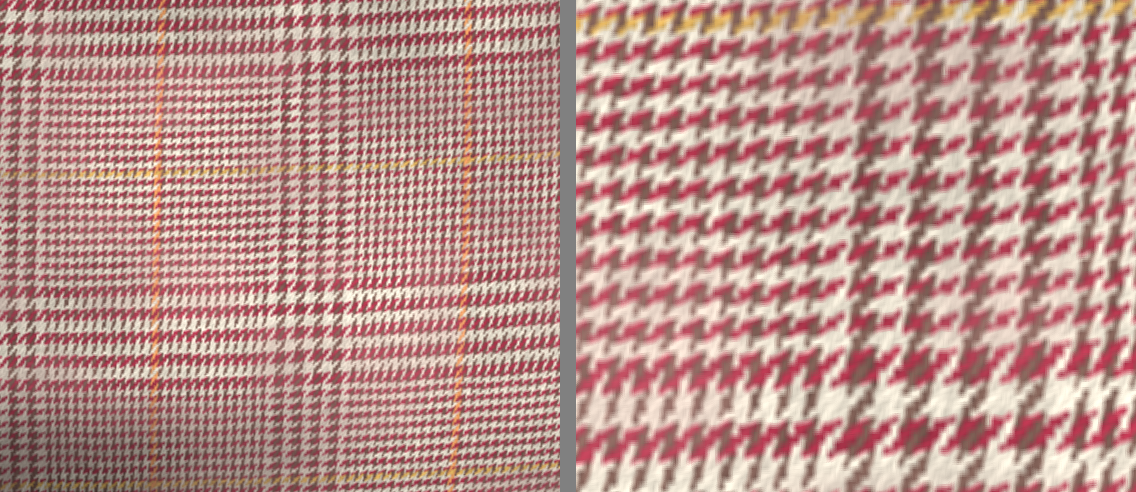
Left, the full canvas; right, a detail of the centre.
Reproduce this texture procedurally as a Shadertoy shader.

```glsl
// Glen check cloth: ivory, brown and red yarns in a 2/2 twill, with wide
// 4/4 stripes crossing a fine 2/2 ground and thin orange and gold overchecks.
// Bent thread coordinates pick a yarn, which is then shaded, softened and lit.

const vec3 IVORY  = vec3(0.94, 0.91, 0.84);
const vec3 BROWN  = vec3(0.48, 0.36, 0.32);
const vec3 RED    = vec3(0.68, 0.20, 0.29);
const vec3 ORANGE = vec3(0.97, 0.65, 0.40);
const vec3 GOLD   = vec3(0.90, 0.72, 0.38);
const vec3 PINK   = vec3(0.74, 0.54, 0.54);

const vec2 BAND_CENTRE = vec2(0.616, 0.311);
const vec2 PITCH       = vec2(0.00463, 0.00596); // width of one yarn
const vec2 REPEAT      = vec2(130.0, 106.0);     // yarns per check
const vec2 LINE_AT     = vec2(64.5, 56.0);       // overcheck, from band centre
const float BAND_HALF  = 18.0;
const float SOFTNESS   = 0.95;                   // blur width in yarns
const float SLANT      = 0.42;                   // tilt of the floats
const float HALF_PI    = 1.5708;
const int SAMPLES      = 4;

float hash(vec2 p) {
    return fract(sin(dot(p, vec2(127.1, 311.7))) * 43758.5453);
}

float noise(vec2 p) {
    vec2 cell = floor(p), f = fract(p);
    f = f * f * (3.0 - 2.0 * f);
    float low  = mix(hash(cell), hash(cell + vec2(1, 0)), f.x);
    float high = mix(hash(cell + vec2(0, 1)), hash(cell + vec2(1, 1)), f.x);
    return mix(low, high, f.y);
}

// Signed distance to the nearest copy of a position that repeats
float wrap(float x, float period) {
    return mod(x + 0.5 * period, period) - 0.5 * period;
}

// True for the yarns that share the colour of the central stripe
bool isCentreColour(float index, float period) {
    float k = abs(wrap(index + 0.5, period));
    if (k < BAND_HALF) return mod(k + 2.0, 8.0) < 4.0;
    return mod(k - BAND_HALF, 4.0) >= 2.0;
}

vec3 yarnColour(float index, float period, float lineAt, vec3 centre, vec3 other, vec3 line) {
    if (abs(wrap(index + 0.5 - lineAt, period)) < 1.2) return line;
    return isCentreColour(index, period) ? centre : other;
}

// Canvas position to yarn coordinates: drape, then floats tilted along the twill
vec2 threadCoords(vec2 p) {
    float side = (p.x - 0.32) / 0.62;
    float t2 = p.y * p.y;
    vec2 bend = vec2(mix(0.018 * t2, 0.09 * p.y - 0.055 * t2, side), 0.033 * p.x * p.x);
    vec2 wobble = vec2(noise(p * 14.0), noise(p * 14.0 + 37.0)) - 0.5;
    vec2 fuzz = vec2(noise(p * 190.0), noise(p * 190.0 + 53.0)) - 0.5;
    vec2 uv = (p - bend - BAND_CENTRE) / PITCH + 0.6 * wobble + 0.5 * fuzz;
    return uv - SLANT * sin(HALF_PI * (uv.x - uv.y - 2.5));
}

// Rounded yarn: darker at its sides and where it dives under
float yarnShade(float across, float along) {
    float side = 1.0 - 4.0 * across * across;
    float bulge = sin(HALF_PI * clamp(along, 0.0, 2.0));
    return 0.70 + 0.14 * side + 0.22 * bulge;
}

vec3 weave(vec2 p) {
    vec2 uv = threadCoords(p);
    vec2 id = floor(uv), f = uv - id;
    float phase = mod(id.x - id.y, 4.0);
    bool warpOnTop = phase < 2.0;

    vec3 warp = yarnColour(id.x, REPEAT.x, LINE_AT.x, IVORY, BROWN, ORANGE);
    vec3 weft = yarnColour(id.y, REPEAT.y, LINE_AT.y, RED, IVORY, GOLD);
    vec3 colour = warpOnTop ? warp : weft;
    float shade = warpOnTop ? yarnShade(f.x - 0.5, phase + 1.0 - f.y)
                            : yarnShade(f.y - 0.5, phase - 2.0 + f.x);

    // Uneven dye along each yarn
    vec2 stretch = warpOnTop ? vec2(1.0, 0.25) : vec2(0.25, 1.0);
    return colour * shade * (0.90 + 0.20 * noise(id * stretch + 11.0));
}

// Soft light: dim lower left, darker rim, gentle uneven patches
float lighting(vec2 p) {
    float corner = smoothstep(0.27, 0.06, p.y) * smoothstep(0.95, 0.15, p.x);
    vec2 away = p - vec2(0.62, 0.52);
    float glow = 1.05 - 0.20 * dot(away, away);
    return glow * (1.0 - 0.34 * corner) * (0.91 + 0.18 * noise(p * 5.0));
}

void mainImage(out vec4 fragColor, in vec2 fragCoord) {
    vec2 p = fragCoord / iResolution.y;
    vec2 blur = max(SOFTNESS * PITCH, vec2(1.2 / iResolution.y));
    vec3 colour = vec3(0.0);
    for (int y = 0; y < SAMPLES; y++) {
        for (int x = 0; x < SAMPLES; x++) {
            vec2 offset = (vec2(x, y) + 0.5) / float(SAMPLES) - 0.5;
            colour += weave(p + blur * offset);
        }
    }
    colour /= float(SAMPLES * SAMPLES);

    // Worn patches fade towards pink
    float worn = smoothstep(0.35, 0.85, noise(p * vec2(9.0, 13.0) + 5.0));
    colour = mix(colour, PINK, 0.02 + 0.22 * worn);
    fragColor = vec4(clamp(colour * lighting(p), 0.0, 1.0), 1.0);
}
```
